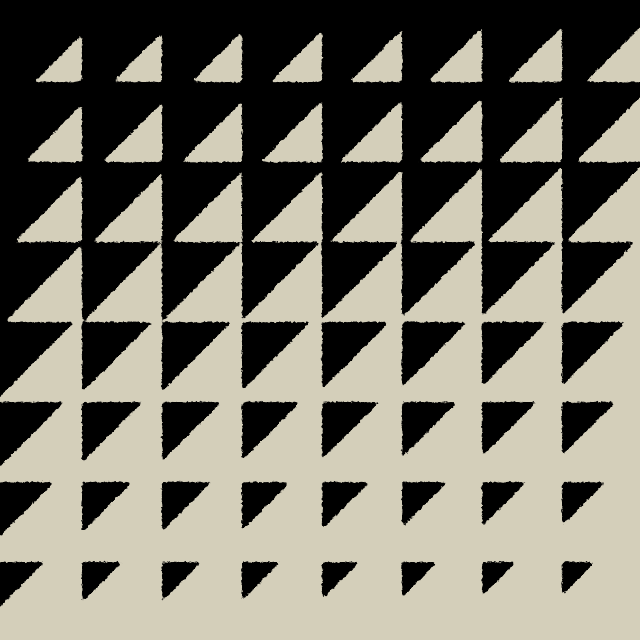
Write a WebGL 2 fragment shader that draws this pattern.

```glsl
#version 300 es
precision highp float;
// Halftone grid of rough-edged triangles, shrinking from light on black to black on light.

#define CELLS 8.0
#define GRID_SHIFT 0.0033
#define FIRST_CUT 1.40
#define CUT_STEP 0.015625
#define INK_SPREAD 0.0026
#define GRAIN_SCALE 300.0
#define GRAIN_AMOUNT 0.62
#define EDGE_SOFTNESS 0.15
#define PAPER vec3(0.83, 0.81, 0.73)
#define INK vec3(0.0)

uniform vec2 u_resolution;
out vec4 fragColor;

float hash(vec2 p) {
    vec3 q = fract(vec3(p.xyx) * 0.1031);
    q += dot(q, q.yzx + 33.33);
    return fract((q.x + q.y) * q.z);
}

float valueNoise(vec2 p) {
    vec2 i = floor(p);
    vec2 f = fract(p);
    f = f * f * (3.0 - 2.0 * f);
    float low = mix(hash(i), hash(i + vec2(1.0, 0.0)), f.x);
    float high = mix(hash(i + vec2(0.0, 1.0)), hash(i + vec2(1.0)), f.x);
    return mix(low, high, f.y);
}

// Paper is 1, ink is 0; the diagonal cut moves with the rank of the cell.
float triangles(vec2 p) {
    vec2 grid = (p - GRID_SHIFT) * CELLS;
    vec2 cell = clamp(floor(grid), 0.0, CELLS - 1.0);
    vec2 local = grid - cell;
    float rank = cell.x + CELLS * cell.y;
    return step(FIRST_CUT - CUT_STEP * rank, local.x + local.y);
}

// Gaussian ink spread, which blunts the sharp tips.
float spreadInk(vec2 p) {
    float sum = 0.0;
    float total = 0.0;
    for (int y = -4; y <= 4; y++) {
        for (int x = -4; x <= 4; x++) {
            vec2 offset = vec2(x, y) * 0.6;
            float weight = exp(-0.5 * dot(offset, offset));
            sum += weight * triangles(p + offset * INK_SPREAD);
            total += weight;
        }
    }
    return sum / total;
}

void main() {
    vec2 uv = gl_FragCoord.xy / u_resolution;
    vec2 p = vec2(uv.x, 1.0 - uv.y); // rows count down from the top

    // Grain roughens the edge where the spread ink is thresholded.
    float grain = 0.65 * valueNoise(p * GRAIN_SCALE)
                + 0.35 * valueNoise(p * GRAIN_SCALE * 1.9 + 17.0);
    float tone = spreadInk(p) + GRAIN_AMOUNT * (grain - 0.5);
    float paper = smoothstep(0.5 - EDGE_SOFTNESS, 0.5 + EDGE_SOFTNESS, tone);

    fragColor = vec4(mix(INK, PAPER, paper), 1.0);
}
```
